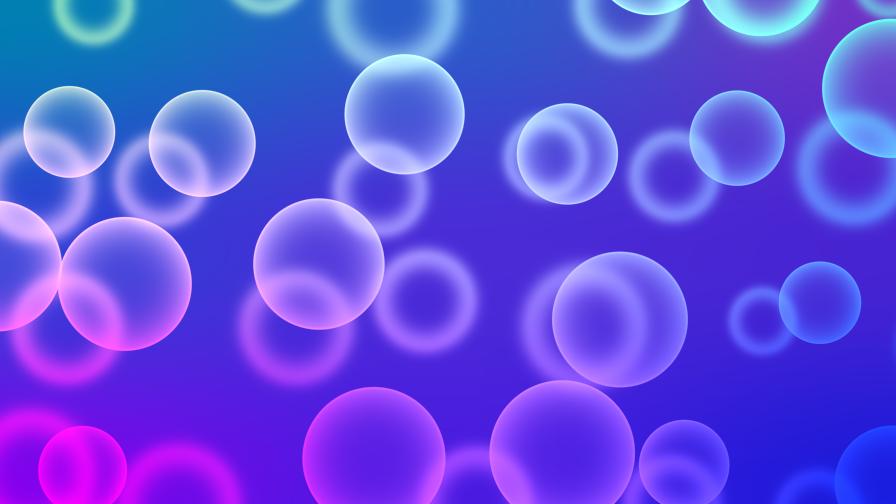
Give the GLSL for this background, as a Shadertoy shader.

```glsl
const float CELLS_PER_HEIGHT = 3.1;

// Three random values per cell, free of trigonometry
vec3 hash3(vec2 cell, float seed) {
    vec3 p = fract((cell.xyx + seed) * vec3(0.1031, 0.1030, 0.0973));
    p += dot(p, p.yxz + 33.33);
    return fract((p.xxy + p.yzz) * p.zyx);
}

// Smooth blend through three colours along t in 0..1
vec3 blend3(vec3 a, vec3 b, vec3 c, float t) {
    return mix(mix(a, b, smoothstep(0.0, 0.5, t)), c, smoothstep(0.5, 1.0, t));
}

vec3 backdropColor(vec2 uv) {
    vec3 bottom = blend3(vec3(0.52, 0.0, 0.93), vec3(0.29, 0.10, 0.88), vec3(0.10, 0.10, 0.85), uv.x);
    vec3 middle = blend3(vec3(0.18, 0.25, 0.83), vec3(0.29, 0.17, 0.84), vec3(0.28, 0.14, 0.82), uv.x);
    vec3 top = blend3(vec3(0.0, 0.50, 0.70), vec3(0.17, 0.36, 0.79), vec3(0.44, 0.19, 0.78), uv.x);
    return blend3(bottom, middle, top, uv.y);
}

vec3 glowColor(vec2 uv) {
    float across = pow(uv.x, 1.3);
    vec3 bottom = blend3(vec3(1.0, 0.0, 0.90), vec3(0.76, 0.38, 1.0), vec3(0.10, 0.25, 1.0), across);
    vec3 middle = blend3(vec3(1.0, 0.78, 0.98), vec3(0.74, 0.80, 1.0), vec3(0.36, 0.74, 1.0), across);
    vec3 top = blend3(vec3(0.78, 1.0, 0.68), vec3(0.74, 1.0, 0.98), vec3(0.36, 1.0, 0.84), across);
    return blend3(bottom, middle, top, pow(uv.y, 1.3));
}

// Crisp disc: faint core, brighter toward a thin rim
float bubbleAlpha(float dist, float radius, float pixel) {
    float q = min(dist / radius, 1.0);
    float body = 0.09 + 0.68 * pow(q, 3.0) + 0.18 * smoothstep(0.95, 1.0, q);
    return body * smoothstep(radius + pixel, radius - pixel, dist);
}

// Out-of-focus ring: wide inner falloff, tighter outer one
float ringAlpha(float dist, float radius) {
    float q = dist / radius - 0.78;
    float width = q < 0.0 ? 0.27 : 0.18;
    return 0.55 * exp(-q * q / (width * width));
}

// Scatters one layer of circles over a staggered, jittered grid
vec3 addLayer(vec3 color, vec3 glow, vec2 p, float seed, bool crisp, float pixel) {
    for (int j = -1; j <= 1; j++) {
        float row = floor(p.y) + float(j);
        float shift = 0.5 * mod(row, 2.0);
        for (int i = -1; i <= 1; i++) {
            vec2 cell = vec2(floor(p.x - shift) + float(i), row);
            vec3 rnd = hash3(cell, seed);
            vec3 extra = hash3(cell, seed + 41.0);
            vec2 center = cell + vec2(shift, 0.0) + 0.5 + 0.48 * (rnd.xy - 0.5);
            float radius = mix(0.22, 0.45, rnd.z);
            float dist = length(p - center);
            float alpha = crisp ? bubbleAlpha(dist, radius, pixel) : ringAlpha(dist, radius);
            alpha *= step(0.06, extra.x) * mix(0.85, 1.0, extra.y);
            // Partly additive, so that overlaps turn lighter
            color = mix(color, glow, alpha) + 0.15 * alpha * glow;
        }
    }
    return color;
}

void mainImage(out vec4 fragColor, in vec2 fragCoord) {
    vec2 uv = fragCoord / iResolution.xy;
    vec2 p = fragCoord / iResolution.y * CELLS_PER_HEIGHT;
    float pixel = 0.8 * CELLS_PER_HEIGHT / iResolution.y;

    vec3 glow = glowColor(uv);
    vec3 color = backdropColor(uv);

    // Blurred rings behind, crisp bubbles in front
    color = addLayer(color, glow, p + vec2(0.35, 0.45), 17.0, false, pixel);
    color = addLayer(color, glow, p + vec2(0.10, 0.15), 5.0, true, pixel);

    fragColor = vec4(min(color, 1.0), 1.0);
}
```
